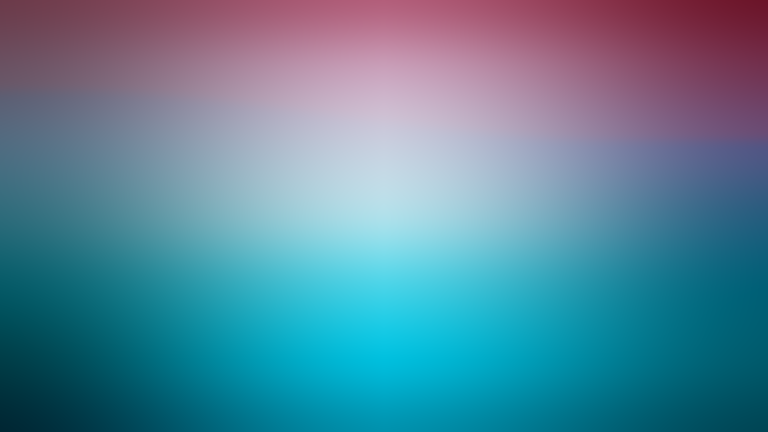
Give the GLSL for this background, as a Shadertoy shader.

```glsl
const int STOPS = 7;

// Smooth cubic ramp through evenly spaced colours, bottom to top
vec3 colorRamp(vec3 stops[STOPS], float height) {
    float position = clamp(height, 0.0, 1.0) * float(STOPS - 1);
    int i = min(int(position), STOPS - 2);
    float f = position - float(i);
    vec3 a = stops[max(i - 1, 0)];
    vec3 b = stops[i];
    vec3 c = stops[i + 1];
    vec3 d = stops[min(i + 2, STOPS - 1)];
    return b + 0.5 * f * (c - a + f * (2.0 * a - 5.0 * b + 4.0 * c - d
        + f * (3.0 * (b - c) + d - a)));
}

// Bright centre that fades toward both sides
float centerGlow(float sideDistance) {
    float bell = 0.5 + 0.5 * cos(3.14159 * sideDistance);
    return mix(1.0 - sideDistance, bell, 0.65);
}

// Height of the soft fold that sinks from left to right
float foldHeight(float x) {
    return mix(0.79, 0.675, smoothstep(0.08, 0.8, x));
}

// Warm above the fold, cool below, fading away from it
vec3 foldTint(float offset, float strength) {
    vec3 warm = vec3(0.035, -0.008, -0.02);
    float side = smoothstep(-0.025, 0.025, offset) * 2.0 - 1.0;
    return warm * side * exp(-abs(offset) / 0.07) * strength;
}

void mainImage(out vec4 fragColor, in vec2 fragCoord) {
    vec2 uv = fragCoord / iResolution.xy;

    // Vertical ramps for the left, middle and right
    vec3 leftStops[STOPS] = vec3[STOPS](
        vec3(0.00, 0.15, 0.20), vec3(0.00, 0.24, 0.28),
        vec3(0.02, 0.35, 0.40), vec3(0.18, 0.42, 0.48),
        vec3(0.32, 0.42, 0.50), vec3(0.40, 0.33, 0.40),
        vec3(0.42, 0.23, 0.29));
    vec3 middleStops[STOPS] = vec3[STOPS](
        vec3(0.00, 0.57, 0.68), vec3(0.00, 0.75, 0.87),
        vec3(0.28, 0.83, 0.91), vec3(0.69, 0.88, 0.92),
        vec3(0.79, 0.81, 0.87), vec3(0.79, 0.64, 0.74),
        vec3(0.70, 0.37, 0.48));
    vec3 rightStops[STOPS] = vec3[STOPS](
        vec3(0.00, 0.27, 0.33), vec3(0.00, 0.35, 0.42),
        vec3(0.00, 0.37, 0.46), vec3(0.15, 0.36, 0.49),
        vec3(0.36, 0.32, 0.49), vec3(0.44, 0.20, 0.32),
        vec3(0.42, 0.08, 0.16));

    // Blend each side with the middle
    float sideDistance = abs(uv.x * 2.0 - 1.0);
    vec3 leftColor = colorRamp(leftStops, uv.y);
    vec3 rightColor = colorRamp(rightStops, uv.y);
    vec3 sideColor = uv.x < 0.5 ? leftColor : rightColor;
    vec3 middleColor = colorRamp(middleStops, uv.y);
    vec3 color = mix(sideColor, middleColor, centerGlow(sideDistance));

    // Soft fold, strongest at the right
    float foldStrength = mix(0.25, 1.0, sideDistance) * mix(0.7, 1.3, uv.x);
    color += foldTint(uv.y - foldHeight(uv.x), foldStrength);

    fragColor = vec4(clamp(color, 0.0, 1.0), 1.0);
}
```
